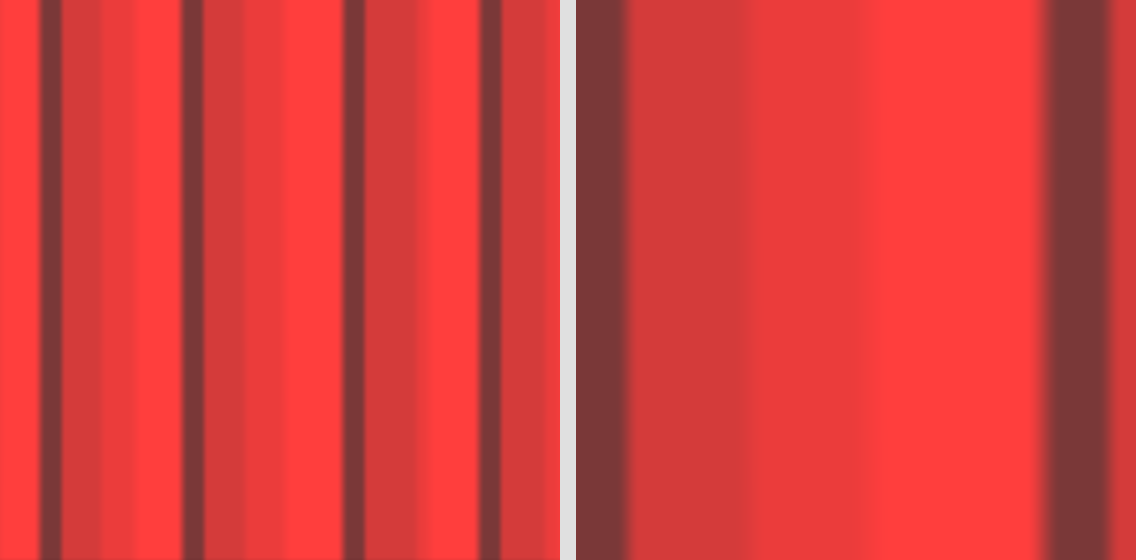
Left: the whole. Right: its middle third, enlarged.
A WebGL 2 fragment shader for this texture:

```glsl
#version 300 es
precision highp float;
// Red corrugated sheet: four upright folds of uneven width, wrapping sideways.
// Each fold runs from a soft dark seam through a shaded band and a middle
// band to a bright face, all placed by distance from its seam.

uniform vec2 u_resolution;
out vec4 fragColor;

const float FOLD_COUNT = 4.0;

// Soft dark groove; its left flank fades more slowly than its right one.
float seamMask(float offset) {
    return smoothstep(-0.031, -0.010, offset)
         * (1.0 - smoothstep(0.012, 0.026, offset));
}

// Face colour at a distance to the right of the seam.
vec3 foldColor(float dist, float shadeEnd, float middleEnd) {
    vec3 shade  = vec3(0.832, 0.230, 0.228);
    vec3 middle = vec3(0.922, 0.236, 0.232);
    vec3 bright = vec3(1.000, 0.242, 0.240);
    vec3 color = mix(shade, middle, smoothstep(-0.010, 0.010, dist - shadeEnd));
    return mix(color, bright, smoothstep(-0.013, 0.013, dist - middleEnd));
}

void main() {
    vec2 uv = gl_FragCoord.xy / u_resolution;

    // Uneven fold spacing and band widths, one component per fold.
    vec4 seamX     = vec4(0.091, 0.345, 0.633, 0.876);
    vec4 shadeEnd  = vec4(0.090, 0.092, 0.112, 0.098);
    vec4 middleEnd = vec4(0.150, 0.163, 0.134, 0.124);

    float nearest = 1.0;
    float groove = 0.0;
    vec3 color = vec3(0.0);
    for (int i = 0; i < int(FOLD_COUNT); i++) {
        // Faint sideways drift along the height of each seam.
        float drift = 0.001 * sin(3.0 * uv.y + 1.7 * float(i));
        float offset = uv.x - seamX[i] - drift;
        float dist = fract(offset);
        if (dist < nearest) {
            nearest = dist;
            color = foldColor(dist, shadeEnd[i], middleEnd[i]);
        }
        groove = max(groove, seamMask(fract(offset + 0.5) - 0.5));
    }

    color = mix(color, vec3(0.480, 0.220, 0.220), groove);

    // Thin shadow along the bottom edge.
    color *= 0.95 + 0.05 * smoothstep(0.0, 0.006, uv.y);
    fragColor = vec4(color, 1.0);
}
```
